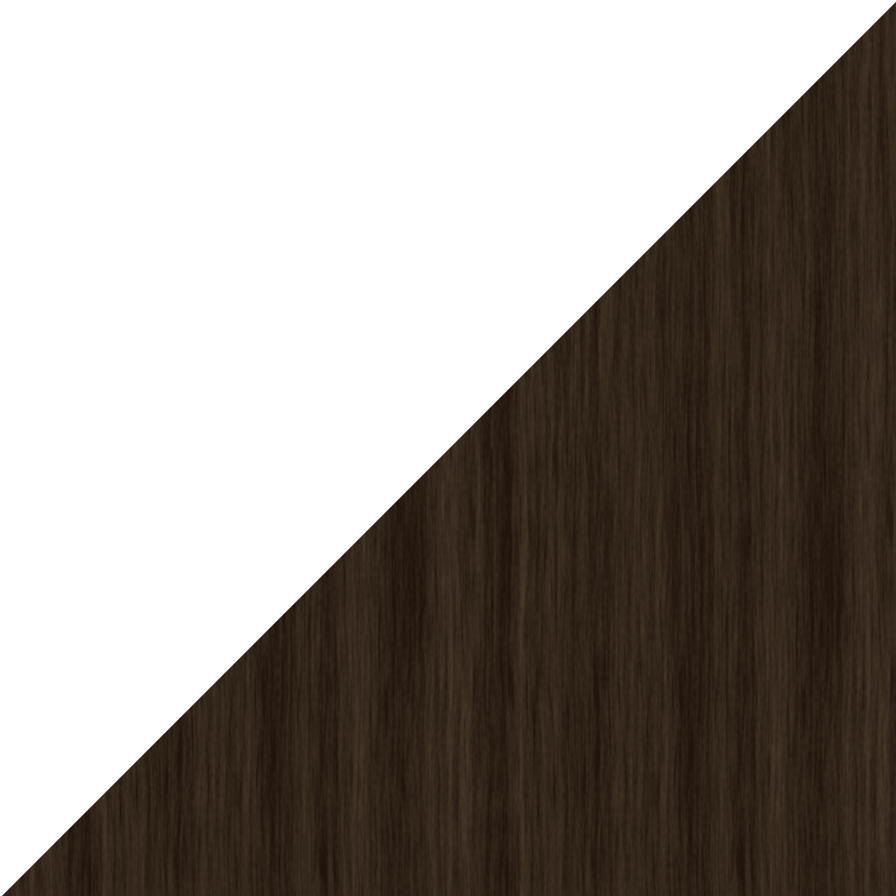
This texture is drawn by a WebGL 2 fragment shader. Its source:

```glsl
#version 300 es
precision highp float;

uniform vec2 u_resolution;
out vec4 fragColor;

const vec3 PAPER = vec3(1.0);
const vec3 DARK_WOOD = vec3(0.148, 0.100, 0.065);
const vec3 LIGHT_WOOD = vec3(0.245, 0.190, 0.137);
const float EDGE_SHIFT = 0.002;     // lowers the diagonal slightly
const float BOARD_WIDTH = 0.466;    // the veneer repeats at this width
const float BOARD_START = 0.564;    // dark seam of one board
const float BASE_TONE = 0.46;
const float WAVE = 0.0035;          // sideways drift of the grain
const float STREAK_GAIN = 0.42;
const float LINE_GAIN = 0.55;
const float FIBRE_GAIN = 0.50;
const float PORE_GAIN = 0.32;

// Broad bands across a board: centre, half width, tone
const int BAND_COUNT = 12;
const vec3 BANDS[BAND_COUNT] = vec3[](
    vec3(0.000, 0.028, -0.38), vec3(0.042, 0.012, 0.34),
    vec3(0.105, 0.035, 0.16), vec3(0.215, 0.008, -0.42),
    vec3(0.300, 0.050, 0.13), vec3(0.450, 0.035, -0.26),
    vec3(0.515, 0.022, 0.18), vec3(0.575, 0.025, -0.18),
    vec3(0.645, 0.028, 0.24), vec3(0.755, 0.040, -0.24),
    vec3(0.875, 0.045, 0.20), vec3(0.955, 0.018, -0.14));

vec2 gradientAt(ivec2 cell, int seed) {
    uint h = uint(cell.x) * 374761393u + uint(cell.y) * 668265263u + uint(seed) * 974711u;
    h = (h ^ (h >> 13)) * 1274126177u;
    h ^= h >> 16;
    float angle = float(h & 65535u) * 6.28319 / 65536.0;
    return vec2(cos(angle), sin(angle));
}

// Gradient noise that wraps in x after the given number of cells
float gradientNoise(vec2 p, int cells, int seed) {
    vec2 base = floor(p);
    vec2 f = p - base;
    vec2 u = f * f * f * (f * (f * 6.0 - 15.0) + 10.0);
    float corner[4];
    for (int i = 0; i < 4; i++) {
        ivec2 offset = ivec2(i & 1, i >> 1);
        ivec2 cell = ivec2(base) + offset;
        cell.x = (cell.x + cells * 4) % cells;
        corner[i] = dot(gradientAt(cell, seed), f - vec2(offset));
    }
    return mix(mix(corner[0], corner[1], u.x), mix(corner[2], corner[3], u.x), u.y);
}

// Noise over a board with separate density across and along the grain
float grain(vec2 board, int across, float along, int seed) {
    return gradientNoise(board * vec2(float(across), along), across, seed);
}

float bandTone(float x) {
    float tone = 0.0;
    for (int i = 0; i < BAND_COUNT; i++) {
        float d = abs(x - BANDS[i].x);
        d = min(d, 1.0 - d) / BANDS[i].y;
        tone += BANDS[i].z * exp(-d * d);
    }
    return tone;
}

vec3 woodColour(vec2 p) {
    vec2 board = vec2(fract((p.x - BOARD_START) / BOARD_WIDTH), p.y);
    float drift = grain(board, 9, 5.0, 1) + 0.5 * grain(board, 14, 13.0, 2);
    board.x = fract(board.x + drift * WAVE / BOARD_WIDTH);

    float tone = BASE_TONE + bandTone(board.x);
    tone += STREAK_GAIN * grain(board, 38, 1.6, 3);
    tone += LINE_GAIN * grain(board, 87, 4.0, 4);

    // Fine fibres and short dark pores
    tone += FIBRE_GAIN * grain(board, 151, 22.0, 5);
    tone += PORE_GAIN * grain(board, 173, 130.0, 6);
    tone -= PORE_GAIN * smoothstep(0.18, 0.5, grain(board, 110, 11.0, 7));
    return mix(DARK_WOOD, LIGHT_WOOD, clamp(tone, -0.25, 1.25));
}

void main() {
    vec2 uv = gl_FragCoord.xy / u_resolution;
    float pixel = 1.0 / min(u_resolution.x, u_resolution.y);

    // Wood fills the half below the diagonal
    float edge = (uv.x - uv.y - EDGE_SHIFT) * 0.70711;
    float cover = smoothstep(-0.7 * pixel, 0.7 * pixel, edge);
    fragColor = vec4(mix(PAPER, woodColour(uv), cover), 1.0);
}
```
